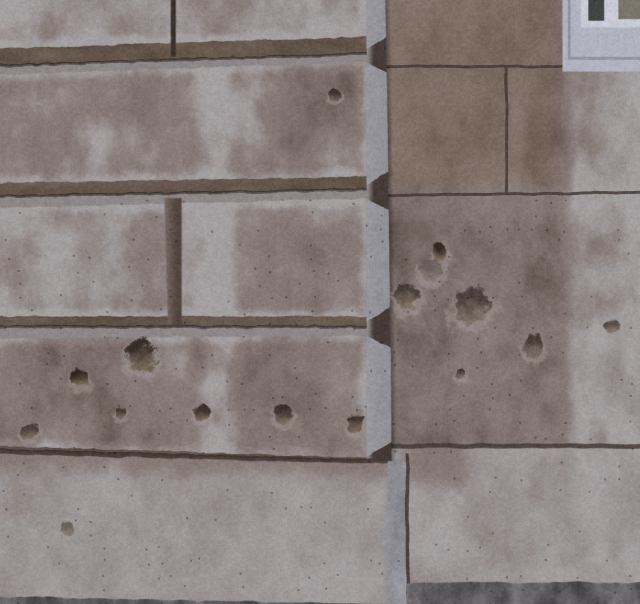
A WebGL 1 fragment shader for this texture:

```glsl
precision highp float;
uniform vec2 u_resolution;

float hash(vec2 p) {
  p = fract(p * vec2(.1031, .1137));
  p += dot(p, p.yx + 33.33);
  return fract((p.x + p.y) * p.x * 7.3);
}

float noise(vec2 p) {
  vec2 i = floor(p), f = fract(p);
  f = f * f * (3. - 2. * f);
  return mix(mix(hash(i), hash(i + vec2(1, 0)), f.x),
             mix(hash(i + vec2(0, 1)), hash(i + vec2(1, 1)), f.x), f.y);
}

float fbm(vec2 p) {
  float sum = 0., amp = .5;
  for (int i = 0; i < 5; i++) {
    sum += amp * noise(p);
    p = mat2(1.6, 1.2, -1.2, 1.6) * p + 7.1;
    amp *= .5;
  }
  return sum;
}

float cut(float d) { return smoothstep(-.012, .012, d); }

float line(float d, float width) { return 1. - smoothstep(width * .4, width, abs(d)); }

// Box from a.xy to a.zw
float box(vec2 p, vec4 a, float soft) {
  vec2 m = smoothstep(a.xy - soft, a.xy + soft, p) * (1. - smoothstep(a.zw - soft, a.zw + soft, p));
  return m.x * m.y;
}

// Stone from clean (0) to heavily soiled (1)
vec3 stone(float soil) {
  vec3 c = mix(vec3(.64, .62, .625), vec3(.52, .47, .455), smoothstep(0., .55, soil));
  return mix(c, vec3(.38, .33, .31), smoothstep(.5, 1.15, soil));
}

// edge: face top and its slope, face bottom and its slope
void course(inout vec3 col, vec2 p, vec4 edge, float bevel, float soil) {
  float rough = (fbm(p * 9.) - .5) * .04;
  float beyond = max(p.x - 4.4, 0.), front = cut(4.4 - p.x);
  vec2 ends = edge.xz + edge.yw * min(p.x, 4.4) + rough;
  float under = ends.y + bevel;

  // Shaded underside
  vec3 shade = mix(vec3(.31, .26, .22), vec3(.47, .41, .36), fbm(p * vec2(2, 6)));
  col = mix(col, shade, cut(p.y - ends.y) * cut(under - p.y) * front);
  col *= 1. - .35 * line(p.y - under, .025) * front;

  // Front face with worn, paler borders
  float border = min(min(p.y - ends.x, 4.4 - p.x), ends.y - p.y);
  float worn = 1. - smoothstep(0., .14, border + rough * 2.);
  col = mix(col, stone(soil - .3 * worn), cut(border));

  // Return face with chamfered ends
  float side = cut(p.y - ends.x - beyond * .5) * cut(under - .06 - beyond * .6 - p.y);
  col = mix(col, vec3(.59, .59, .615) - .12 * beyond + rough, side * (1. - front));
}

void pit(inout vec3 col, vec2 p, float x, float y, float r, float depth) {
  vec2 q = (p - vec2(x, y)) / r;
  float wobble = (fbm(p * 11.) - .5) * 1.1;
  float chip = 1. - smoothstep(.75, 1.15, length(q - vec2(.05, .4)) * .82 + wobble);
  float hole = 1. - smoothstep(.7, 1., length(q) + wobble);
  vec3 hollow = mix(vec3(.2, .16, .14), vec3(.47, .41, .35), smoothstep(-.7, .9, q.y + wobble));
  col = mix(col, vec3(.61, .58, .57), chip * .55);
  col = mix(col, hollow, hole * depth);
}

void main() {
  vec2 uv = gl_FragCoord.xy / u_resolution;
  vec2 p = vec2(uv.x, 1. - uv.y) * vec2(7.68, 7.26);
  float grime = fbm(p * vec2(5, 3) + 20.) - .48;
  float mottle = (fbm(p * 1.7) - .48) * .8 + grime * .5;

  // Recessed wall, rain-washed below the window
  float washed = smoothstep(6.7, 6.95, p.x + grime * .25) * cut(p.y - .8);
  float soil = mix(.67, .2, washed) + mottle + .2 * box(p, vec4(6.3, .8, 6.75, 2.3), .15)
    - .3 * box(p, vec4(6.1, .85, 6.3, 2.3), .1);
  vec3 col = mix(stone(soil), vec3(.49, .41, .35), .5 * box(p, vec4(4.6, -1, 6.7, 2.2), .15));
  soil = .17 + mottle * .6 + .4 * box(p, vec4(4.9, 5.3, 5.6, 5.8), .25);
  col = mix(col, stone(soil), cut(p.y - 5.37));
  vec2 j = p + grime * .03;
  float joints = max(line(j.y - .8, .025), line(j.y - 2.35 + .012 * (p.x - 4.7), .025));
  joints = max(joints, line(j.y - 5.36, .04));
  joints = max(joints, line(j.x - 6.08, .025) * cut(p.y - .8) * cut(2.34 - p.y));
  col = mix(col, vec3(.25, .21, .2), joints * .8);

  // Window frame and panes
  col = mix(col, vec3(.69, .7, .75), box(p, vec4(6.75, -1, 9, .86), .012));
  col -= .12 * line(max(6.83 - p.x, p.y - .7), .025);
  col = mix(col, vec3(.78, .79, .83), box(p, vec4(6.97, -1, 9, .33), .015));
  col = mix(col, vec3(.25, .27, .26), box(p, vec4(7.06, -1, 7.25, .25), .012));
  col = mix(col, vec3(.48, .46, .42), box(p, vec4(7.42, -1, 9, .23), .012));

  // Projecting rusticated wall
  float corner = 4.63 + .013 * p.y + grime * .02;
  vec3 block = mix(vec3(.55, .53, .525), vec3(.27, .23, .22), smoothstep(4.4, 4.5, p.x));
  soil = .4 + mottle - .38 * box(p, vec4(2.42, .7, 2.78, 5.45), .13);
  course(block, p, vec4(-1, 0, .58, -.032), .21, soil - .2);
  float stain = .28 * box(p, vec4(3.5, .7, 4.35, 1.6), .25);
  course(block, p, vec4(.9, -.035, 2.2, -.018), .16, soil + .03 + stain);
  stain = .18 * box(p, vec4(2.8, 2.6, 4.3, 3.8), .2);
  course(block, p, vec4(2.5, -.025, 3.8, 0), .13, soil - .12 + stain);
  stain = .22 - .3 * box(p, vec4(1.95, 4, 2.3, 4.6), .12);
  course(block, p, vec4(4.07, -.008, 5.36, .032), .05, soil + stain);

  // Upright joints between blocks
  block = mix(block, vec3(.23, .19, .17), box(p, vec4(2.05, -1, 2.11, .68), .015));
  vec3 groove = mix(vec3(.46, .4, .38), vec3(.32, .27, .25), smoothstep(1.95, 2.15, p.x));
  block = mix(block, groove, box(p, vec4(1.9 + .03 * p.y, 2.38, 2.18, 3.91), .018));
  col *= 1. - .3 * (1. - smoothstep(0., .07, p.x - corner));
  col = mix(col, block, cut(corner - p.x));

  // Plinth with its darkened upper lip
  float drop = p.y - 5.43 - .025 * p.x - grime * .04, end = 4.89 + grime * .04 - p.x;
  soil = .16 + mottle * .45 + .35 * (1. - smoothstep(0., .35, drop + grime * .4));
  vec3 plinth = mix(stone(soil), vec3(.55, .55, .575) + grime * .15, smoothstep(4.56, 4.68, p.x + grime * .12));
  col = mix(col, plinth, cut(drop) * cut(end));
  float seam = max(line(drop, .04) * cut(4.65 - p.x), line(end, .03) * cut(p.y - 5.45));
  col = mix(col, vec3(.25, .21, .19), seam * .85);

  // Impact scars
  pit(col, p, 5.26, 3.02, .12, 1.);
  pit(col, p, 5.17, 3.24, .14, .4);
  pit(col, p, 4.87, 3.55, .17, .8);
  pit(col, p, 5.67, 3.67, .23, .75);
  pit(col, p, 6.4, 4.16, .14, .8);
  pit(col, p, 7.35, 3.93, .1, .7);
  pit(col, p, 5.53, 4.5, .08, .8);
  pit(col, p, 1.71, 4.27, .19, .95);
  pit(col, p, .97, 4.55, .12, 1.);
  pit(col, p, .35, 5.18, .11, .8);
  pit(col, p, 4.27, 5.09, .12, .9);
  pit(col, p, 4.01, 1.14, .08, .9);
  pit(col, p, .82, 6.34, .09, .5);
  for (float k = 0.; k < 3.; k++) pit(col, p, 1.45 + .975 * k, 4.97, .08 + .022 * k, .9);

  // Paving, pores and grain
  float ground = mix(7.17 + .02 * p.x, 7., step(4.88, p.x)) + grime * .05;
  col = mix(col, vec3(.36, .35, .36) + grime * .35, cut(p.y - ground));
  vec2 cell = floor(p * 6.);
  vec2 spot = fract(p * 6.) - .25 - .5 * vec2(hash(cell + 3.), hash(cell + 51.));
  float pore = step(.8, hash(cell + 17.)) * (1. - smoothstep(.05, .12, length(spot)));
  col *= 1. - .25 * pore * cut(p.y - 2.4);
  col += (noise(p * 55.) - .5) * .045 + (noise(p * 24.) - .5) * .03;
  gl_FragColor = vec4(col, 1);
}
```
